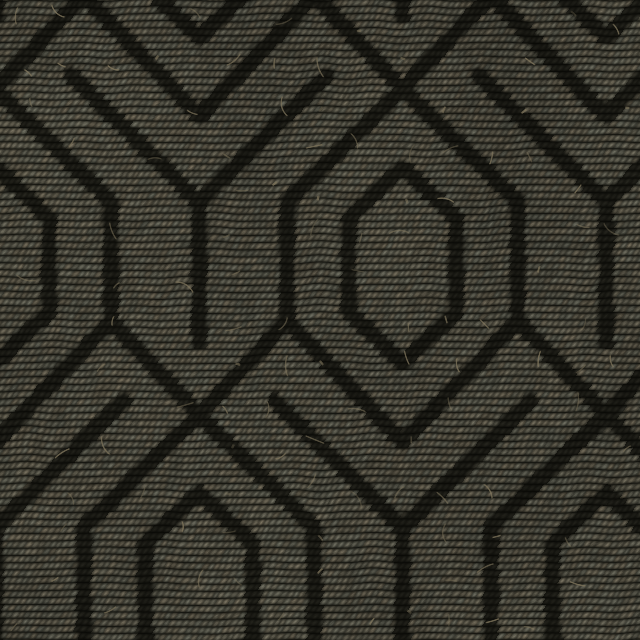
Write a WebGL 1 fragment shader that draws this pattern.

```glsl
precision highp float;
// Flat-woven wool carpet: dark geometric trellis of nested hexagons and Y shapes
// on a grey ribbed ground. The trellis is a mirrored, half-dropped set of line
// segments; rows of slanted stitches shade it and loose fibres lie on top.
uniform vec2 u_resolution;

#define PERIOD_X 0.636       // horizontal repeat
#define ROW_DROP 0.509       // vertical step to the half-shifted row
#define ORIGIN vec2(0.629, 0.139)
#define HALF_LINE 0.0122     // half the width of a trellis line
#define RIBS 90.0            // stitch rows per canvas height
#define STITCHES 104.0       // stitches per canvas width
#define SLANT 0.75           // lean of each stitch
#define STEPPING 0.6         // how far line edges snap to the stitches
#define FIBRE_CELLS 15.0
#define FIBRE_CHANCE 0.42

float hash(vec2 p) {
  vec3 q = fract(p.xyx * vec3(0.1031, 0.1030, 0.0973));
  q += dot(q, q.yzx + 33.33);
  return fract((q.x + q.y) * q.z);
}

float noise(vec2 p) {
  vec2 i = floor(p);
  vec2 f = fract(p);
  f = f * f * (3.0 - 2.0 * f);
  float low = mix(hash(i), hash(i + vec2(1.0, 0.0)), f.x);
  float high = mix(hash(i + vec2(0.0, 1.0)), hash(i + vec2(1.0, 1.0)), f.x);
  return mix(low, high, f.y);
}

float segment(vec2 p, vec2 a, vec2 b) {
  vec2 d = b - a;
  return length(p - a - d * clamp(dot(p - a, d) / dot(d, d), 0.0, 1.0));
}

// Elongated hexagon outline, for x >= 0
float hexagon(vec2 p, float top, float shoulder, float hip, float bottom, float side) {
  float d = segment(p, vec2(0.0, top), vec2(side, shoulder));
  d = min(d, segment(p, vec2(side, shoulder), vec2(side, hip)));
  return min(d, segment(p, vec2(side, hip), vec2(0.0, bottom)));
}

// One motif hanging from a crossing at the origin, y pointing down
float motif(vec2 p) {
  p.x = abs(p.x);
  float d = hexagon(p, 0.0, 0.176, 0.362, 0.552, 0.180);
  d = min(d, hexagon(p, 0.122, 0.202, 0.348, 0.428, 0.084));
  d = min(d, segment(p, vec2(0.180, 0.362), vec2(0.5 * PERIOD_X, ROW_DROP)));
  d = min(d, segment(p, vec2(0.0, -0.332), vec2(0.0, -0.113)));
  return min(d, segment(p, vec2(0.0, -0.332), vec2(0.200, -0.531)));
}

// Distance to the nearest line of the half-dropped repeat
float trellis(vec2 p) {
  p -= ORIGIN;
  float base = floor(p.y / ROW_DROP);
  float d = 1.0;
  for (int k = -1; k <= 2; k++) {
    float row = base + float(k);
    float shift = 0.5 * PERIOD_X * mod(row, 2.0);
    float x = mod(p.x - shift + 0.5 * PERIOD_X, PERIOD_X) - 0.5 * PERIOD_X;
    d = min(d, motif(vec2(x, p.y - row * ROW_DROP)));
  }
  return d;
}

// Coverage of a short curved hair, at most one in each grid cell
float looseFibre(vec2 p, float pixel) {
  vec2 cell = floor(p * FIBRE_CELLS);
  vec2 jitter = vec2(hash(cell + 11.0), hash(cell + 23.0)) - 0.5;
  vec2 q = p - (cell + 0.5 + 0.45 * jitter) / FIBRE_CELLS;
  float angle = 6.2832 * hash(cell + 37.0);
  float c = cos(angle);
  float s = sin(angle);
  q = vec2(c * q.x + s * q.y, c * q.y - s * q.x);
  float reach = mix(0.003, 0.016, hash(cell + 51.0));
  float bend = 50.0 * (hash(cell + 67.0) - 0.5);
  float away = abs(q.y - bend * q.x * q.x) / sqrt(1.0 + 4.0 * bend * bend * q.x * q.x);
  float thick = mix(0.0011, 0.0003, smoothstep(0.003, 0.007, reach));
  float hair = 1.0 - smoothstep(thick, thick + pixel, away);
  hair *= 1.0 - smoothstep(reach - pixel, reach + pixel, abs(q.x));
  return hair * step(hash(cell + 83.0), FIBRE_CHANCE) * (0.3 + 0.5 * hash(cell + 97.0));
}

void main() {
  float pixel = 1.0 / u_resolution.y;
  vec2 p = gl_FragCoord.xy * pixel;
  p.y = 1.0 - p.y;
  // Stitch coordinates: slightly wavy ribs, each with its own offset
  float v = p.y * RIBS + 0.35 * (noise(p * vec2(24.0, 9.0)) - 0.5);
  float rib = floor(v);
  float across = v - rib - 0.5;
  float u = p.x * STITCHES + SLANT * across + hash(vec2(rib, 5.0));
  u += 0.5 * noise(vec2(p.x * 40.0, rib * 3.7));
  vec2 stitch = vec2(floor(u), rib);
  float along = u - stitch.x - 0.5;
  // Rounded stitch relief with fine wool grain
  float ridge = 1.0 - 4.0 * across * across;
  float lump = 0.55 + 0.45 * (0.5 + 0.5 * cos(6.2832 * along));
  float grain = noise(vec2(u * 4.0, v * 5.0 + u * 2.0));
  float relief = ridge * lump * (0.72 + 0.32 * hash(stitch) + 0.28 * grain);
  // Trellis edge follows the stitches
  vec2 centre = p - vec2((along - SLANT * across) / STITCHES, across / RIBS);
  float d = trellis(mix(p, centre, STEPPING)) + 0.0025 * (hash(stitch + 7.0) - 0.5);
  float line = 1.0 - smoothstep(-0.0012 - pixel, 0.0012 + pixel, d - HALF_LINE);
  // Wool colours, slow fading and loose fibres
  vec3 tint = mix(vec3(1.04, 1.0, 0.95), vec3(0.97, 1.0, 1.0), hash(stitch + 19.0));
  vec3 ground = mix(vec3(0.085, 0.085, 0.066), vec3(0.375, 0.365, 0.320), relief) * tint;
  vec3 dark = mix(vec3(0.040, 0.040, 0.026), vec3(0.125, 0.123, 0.098), relief);
  vec3 colour = mix(ground, dark, line);
  colour *= 0.93 + 0.14 * noise(p * 5.0);
  colour = mix(colour, vec3(0.50, 0.46, 0.36), looseFibre(p, pixel));
  gl_FragColor = vec4(colour, 1.0);
}
```
